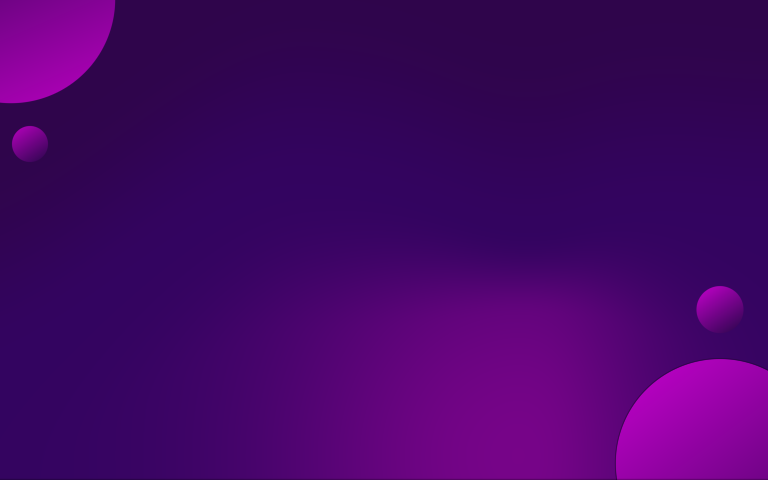
Give the GLSL for this background, as a Shadertoy shader.

```glsl
// Dark violet backdrop with a magenta glow under a wavy fold and four shaded discs.

#define NIGHT vec3(0.185, 0.018, 0.296)
#define INDIGO vec3(0.200, 0.016, 0.375)
#define MAGENTA vec3(0.465, 0.016, 0.535)
#define ORCHID vec3(0.700, 0.005, 0.745)
#define PLUM vec3(0.240, 0.020, 0.360)
#define GLOW_CENTER vec2(1.08, 0.05)
#define GLOW_HEIGHT 0.53
#define FADE_HEIGHT 0.42
#define RIM_WIDTH 0.0012

float bell(float x, float width) {
    float q = x / width;
    return exp(-q * q);
}

// Height of the fold that separates the glow from the night above
float foldHeight(float x) {
    float rise = 0.22 + 0.38 * smoothstep(-0.15, 0.65, x);
    float dip = 0.11 * bell(x - 1.10, 0.25);
    return rise - dip - 0.07 * smoothstep(1.2, 1.6, x);
}

vec3 backdrop(vec2 p) {
    float depth = foldHeight(p.x) - p.y;
    vec3 color = mix(INDIGO, NIGHT, smoothstep(0.0, FADE_HEIGHT, -depth));

    // The glow spreads further left, and its upper edge is crisp near the dip
    vec2 d = p - GLOW_CENTER;
    float spread = mix(0.51, 0.31, smoothstep(-0.15, 0.15, d.x));
    float softness = mix(0.30, 0.15, bell(p.x - 1.10, 0.25));
    float glow = bell(d.x, spread) * bell(d.y, GLOW_HEIGHT);
    glow *= smoothstep(-0.03, softness, depth);
    return mix(color, MAGENTA, glow);
}

// Disc shaded linearly along a direction, with an optional dark rim
vec3 disc(vec3 under, vec2 p, vec2 center, float radius, vec2 dir,
          vec3 start, vec3 end, float rim) {
    float pixel = 1.0 / iResolution.y;
    vec2 d = p - center;
    float edge = length(d) - radius;
    float along = clamp(0.5 + 0.5 * dot(d, normalize(dir)) / radius, 0.0, 1.0);
    float ring = rim * (1.0 - smoothstep(0.0, RIM_WIDTH + 0.5 * pixel, abs(edge - RIM_WIDTH)));
    float cover = 1.0 - smoothstep(-0.7 * pixel, 0.7 * pixel, edge);
    vec3 color = mix(under, mix(start, end, along), cover);
    return mix(color, 0.7 * NIGHT, ring);
}

void mainImage(out vec4 fragColor, in vec2 fragCoord) {
    vec2 p = fragCoord / iResolution.y;
    vec3 color = backdrop(p);

    // Large corner discs
    color = disc(color, p, vec2(0.023, 1.002), 0.217, vec2(0.4, -0.92),
                 PLUM, 0.93 * ORCHID, 0.0);
    color = disc(color, p, vec2(1.500, 0.035), 0.217, vec2(0.6, -0.8),
                 ORCHID, mix(PLUM, ORCHID, 0.2), 0.5);

    // Small satellite discs
    color = disc(color, p, vec2(0.0625, 0.700), 0.0375, vec2(0.55, -0.83),
                 0.92 * ORCHID, PLUM, 0.0);
    color = disc(color, p, vec2(1.500, 0.355), 0.049, vec2(0.55, -0.83),
                 0.98 * ORCHID, PLUM, 0.0);

    // Thin shade along the bottom
    color *= 1.0 - 0.25 * (1.0 - smoothstep(0.001, 0.004, p.y));
    fragColor = vec4(color, 1.0);
}
```
